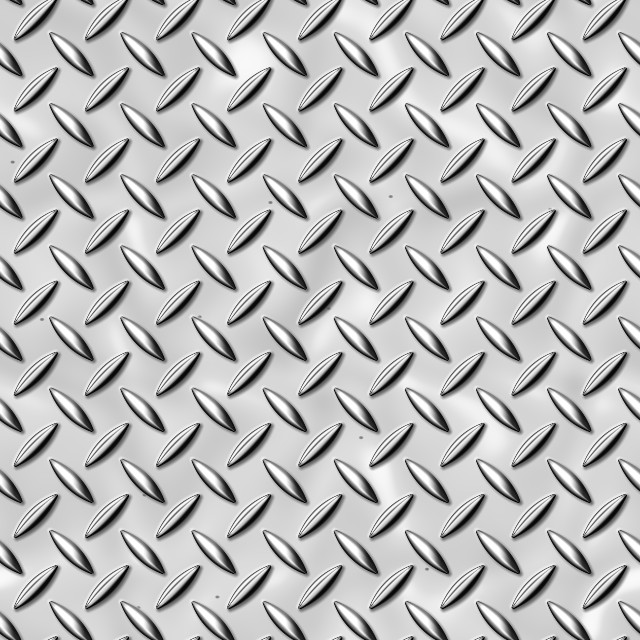
A Shadertoy shader for this texture:

```glsl
// Polished steel tread plate: 9 by 9 cells of crossed raised lens-shaped lugs.

const float TAU = 6.2831853;
const float RADIUS = 0.956;  // arc radius of a lug side, in cells
const float OFFSET = 0.866;  // distance of the arc centre from the lug axis
const float ROUND = 0.025;   // rounding of the lug tips

float hash(vec2 p) {
    return fract(sin(dot(p, vec2(127.1, 311.7))) * 4375.85);
}

float bump(float x, float width) {
    return exp(-x * x / (width * width));
}

// Signed distance to a rounded lens lying along x
float lens(vec2 p) {
    p = abs(p);
    float tip = sqrt(RADIUS * RADIUS - OFFSET * OFFSET);
    float d = (p.x - tip) * OFFSET > p.y * tip
        ? length(p - vec2(tip, 0.0))
        : length(p + vec2(0.0, OFFSET)) - RADIUS;
    return d - ROUND;
}

// Lug leaning right: side runs from -1 (upper left) to 1 (lower right)
float risingTone(float along, float side) {
    float tone = mix(0.98, 0.74, smoothstep(-0.3, 0.2, side));
    tone -= 0.6 * bump(side + 0.42, 0.11) * (1.0 - 0.5 * smoothstep(0.0, 0.8, along));
    tone = mix(tone, 0.03, smoothstep(0.08, 0.5, side + 0.12 * along));
    tone += 0.32 * smoothstep(0.72, 1.0, side);
    tone *= 1.0 - 0.75 * smoothstep(0.74, 1.0, -side);
    return tone * (1.0 - 0.6 * smoothstep(0.75, 1.0, abs(along)));
}

// Lug leaning left: side runs from -1 (lower left) to 1 (upper right)
float fallingTone(float along, float side) {
    float tone = mix(0.45, 1.0, smoothstep(-0.65, -0.2, side));
    tone = mix(tone, 0.5, smoothstep(0.35, 0.8, side));
    tone *= 1.0 - 0.85 * smoothstep(0.0, 0.75, along + 0.35 * side);
    tone += 0.35 * bump(side + 0.35, 0.2) * smoothstep(0.1, 0.5, along);
    tone *= 1.0 - 0.85 * smoothstep(0.6, 0.9, -side);
    return tone * (1.0 - 0.4 * smoothstep(0.7, 1.0, abs(along)));
}

// Soft uneven polish made of wrapping layered sines
float polish(vec2 uv) {
    vec2 a = TAU * uv;
    vec2 w = a + 0.7 * sin(2.0 * a.yx + vec2(1.3, 4.1)) + 0.3 * sin(5.0 * a.yx);
    float cloud = sin(2.0 * w.x + w.y + 0.6) * sin(3.0 * w.y - w.x + 2.0);
    cloud += 0.6 * sin(4.0 * w.x - 2.0 * w.y) * sin(3.0 * w.y + 2.0 * w.x + 1.0);
    return 0.835 + 0.045 * cloud + 0.07 * smoothstep(0.6, 1.4, cloud);
}

// Sparse small pits
float pits(vec2 uv) {
    vec2 g = fract(uv) * 11.0;
    vec2 id = floor(g);
    vec2 centre = 0.2 + 0.6 * vec2(hash(id + 3.7), hash(id + 9.2));
    float d = length((g - id - centre) * vec2(1.0, 1.4));
    return step(0.86, hash(id)) * (1.0 - smoothstep(0.015, 0.05, d));
}

void mainImage(out vec4 fragColor, in vec2 fragCoord) {
    vec2 uv = fragCoord / iResolution.xy;
    vec2 cell = uv * 9.0;
    float pixel = 9.0 / iResolution.y;
    float tone = polish(uv) - 0.35 * pits(uv);

    for (int k = 0; k < 2; k++) {
        // Two lugs per cell, turned to opposite diagonals
        float lean = k == 0 ? 1.0 : -1.0;
        vec2 centre = k == 0 ? vec2(0.505, 0.742) : vec2(0.005, 0.238);
        vec2 p = fract(cell - centre + 0.5) - 0.5;
        mat2 turn = mat2(1.0, lean, lean, -1.0) * 0.70710678;
        vec2 q = turn * p;
        if (k == 1) q.y = -q.y;
        float d = lens(q);

        // Bright rim on the lit side, soft shadow on the other
        vec2 shift = vec2(0.022, -0.022);
        float rim = 1.0 - smoothstep(-0.01, 0.035, lens(turn * (p - 0.6 * shift * -1.0)));
        float shade = 1.0 - smoothstep(-0.03, 0.045, lens(turn * (p - shift)));
        tone = mix(tone, 0.96, 0.75 * rim);
        tone = mix(tone, 0.3, 0.8 * shade);

        // Polished lug surface
        float halfWidth = sqrt(RADIUS * RADIUS - min(q.x * q.x, 0.2)) - OFFSET + ROUND;
        float side = clamp(q.y / max(halfWidth, 0.012), -1.0, 1.0);
        float along = q.x / 0.43;
        float lug = k == 0 ? risingTone(along, side) : fallingTone(along, side);
        tone = mix(tone, lug, 1.0 - smoothstep(-0.5 * pixel, 0.5 * pixel, d));
    }
    fragColor = vec4(vec3(clamp(tone, 0.0, 1.0)), 1.0);
}
```
